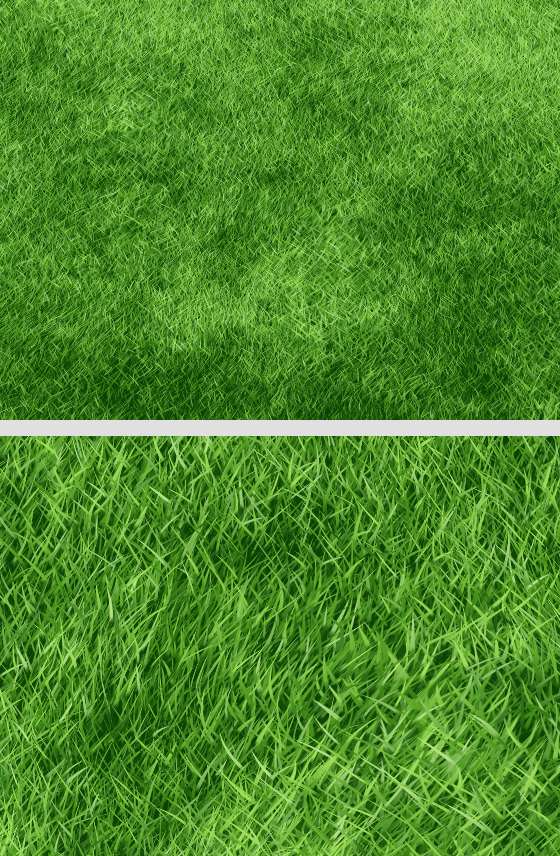
Top: the whole. Bottom: its middle third, enlarged.
Write a Shadertoy shader that draws this texture.

```glsl
vec3 hash3(vec3 p) {
    p = fract(p * vec3(0.1031, 0.1030, 0.0973));
    p += dot(p, p.yxz + 33.33);
    return fract((p.xxy + p.yxx) * p.zyx);
}

float noise(vec2 p) {
    vec2 i = floor(p), f = fract(p);
    f = f * f * (3.0 - 2.0 * f);
    float bottom = mix(hash3(vec3(i, 5.0)).x, hash3(vec3(i + vec2(1, 0), 5.0)).x, f.x);
    float top = mix(hash3(vec3(i + vec2(0, 1), 5.0)).x, hash3(vec3(i + 1.0, 5.0)).x, f.x);
    return mix(bottom, top, f.y);
}

// Dark thatch through mid green to sunlit green
vec3 grassColor(float tone) {
    vec3 shade = mix(vec3(0.05, 0.25, 0.01), vec3(0.29, 0.58, 0.11), clamp(tone * 2.0, 0.0, 1.0));
    return mix(shade, vec3(0.58, 0.83, 0.32), clamp(tone * 2.0 - 1.0, 0.0, 1.15));
}

// One sheet of roughly parallel blades, painted over the colour below
vec3 bladeLayer(vec3 color, vec2 p, float layer, float depth, float light, float pixel) {
    vec3 seed = hash3(vec3(layer, 17.0, 3.0));
    float lean = (seed.x + hash3(vec3(layer, 41.0, 9.0)).y - 0.85) * 1.1;
    p.x += 0.08 * noise(p * vec2(4.0, 8.0) + layer * 7.3);
    p = mat2(cos(lean), sin(lean), -sin(lean), cos(lean)) * p + seed.yz * 3.0 + 20.0;

    vec2 cell = vec2(0.010, 0.050);
    vec2 id = floor(p / cell);
    for (int j = -1; j <= 0; j++)
    for (int i = -2; i <= 2; i++) {
        vec2 root = id + vec2(i, j);
        vec3 shape = hash3(vec3(root, layer));
        vec3 look = hash3(vec3(root, layer + 50.0));
        vec2 local = p / cell - root - shape.xy;

        // Position along the blade, then distance from its curved spine
        float along = local.y / (0.5 + 0.5 * look.z);
        if (along < 0.0 || along > 1.0) continue;
        float spine = (shape.z - 0.5) * 1.4 * along + (look.x - 0.5) * 2.2 * along * along;
        float dist = abs(local.x - spine) * cell.x;
        float width = (0.0009 + 0.0010 * look.y * look.y) * (1.0 - along * along);
        float cover = clamp(0.5 + (width - dist) / pixel, 0.0, 1.0);
        cover *= smoothstep(0.0, 0.2, along) * smoothstep(1.0, 0.8, along);

        float tone = 0.81 - 0.040 * depth + 0.74 * (fract(look.z * 5.0 + shape.x) - 0.5)
                   + 0.25 * (along - 0.6) + light;
        vec3 blade = grassColor(tone);
        // Some blades turn a paler, cooler side to the sky
        blade += vec3(0.07, 0.01, 0.17) * smoothstep(0.68, 0.8, fract(look.x * 7.0 + look.y)) * clamp(tone, 0.0, 1.0);
        color = mix(color, blade, cover);
    }
    return color;
}

void mainImage(out vec4 fragColor, in vec2 fragCoord) {
    vec2 uv = fragCoord / iResolution.y;

    // Mild perspective: finer grass toward the top
    float scale = 1.0 + 0.35 * uv.y;
    vec2 ground = vec2((uv.x - 0.67) * scale, uv.y + 0.17 * uv.y * uv.y);

    // Broad sunlit patches, tufts and small shadowed hollows
    float light = 0.42 * (noise(uv * vec2(2.6, 3.6) + 4.0) - 0.5)
                + 0.30 * (noise(ground * vec2(8.0, 11.0) + 30.0) - 0.5)
                + 0.26 * (noise(ground * vec2(24.0, 32.0) + 60.0) - 0.5)
                + 0.28 * (uv.y - 0.5);

    // Tufts combed in shared directions
    vec2 combed = ground + vec2(0.08 * noise(ground * vec2(3.5, 6.0) + 11.0), 0.0);

    vec3 color = grassColor(0.04 + 0.5 * light);
    for (int i = 0; i < 22; i++) {
        color = bladeLayer(color, combed, float(i), float(21 - i), light, 0.9 * scale / iResolution.y);
    }
    fragColor = vec4(color, 1.0);
}
```
